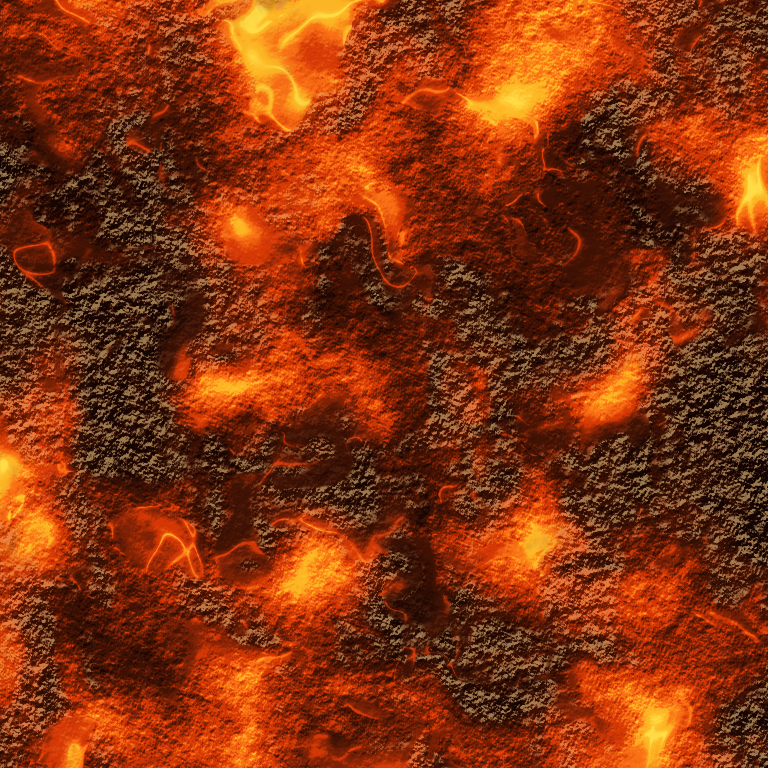
Reproduce this texture procedurally as a WebGL 1 fragment shader.

```glsl
precision highp float;
// Cooling lava: round hot spots and curling molten veins under a grainy, ash-dusted crust.

uniform vec2 u_resolution;

float hash(vec2 p) {
  return fract(sin(dot(p, vec2(127.1, 311.7))) * 43758.5453);
}

float noise(vec2 p) {
  vec2 cell = floor(p);
  vec2 f = fract(p);
  f = f * f * f * (f * (f * 6.0 - 15.0) + 10.0);
  float low = mix(hash(cell), hash(cell + vec2(1.0, 0.0)), f.x);
  float high = mix(hash(cell + vec2(0.0, 1.0)), hash(cell + 1.0), f.x);
  return mix(low, high, f.y);
}

// Rotated octaves, centred on zero with a spread of about one
float fbm(vec2 p, float gain) {
  float sum = 0.0;
  float weight = 0.5;
  for (int i = 0; i < 4; i++) {
    p = mat2(0.8, 0.6, -0.6, 0.8) * p * 2.03 + 17.3;
    sum += weight * (noise(p) - 0.5);
    weight *= gain;
  }
  return sum * 8.0;
}

float crustHeight(vec2 p) {
  return fbm(p * 44.0 + 9.0, 0.66);
}

// Scattered hot spots: one jittered glow of random strength per cell
float hotSpots(vec2 p) {
  vec2 cell = floor(p);
  float sum = 0.0;
  for (int y = -1; y <= 1; y++) {
    for (int x = -1; x <= 1; x++) {
      vec2 id = cell + vec2(float(x), float(y));
      vec2 centre = id + 0.1 + 0.8 * vec2(hash(id + 5.3), hash(id + 61.7));
      vec2 away = p - centre;
      float falloff = exp(-3.6 * sqrt(dot(away, away) + 0.008));
      sum += (0.04 + hash(id + 33.1)) * max(falloff - 0.027, 0.0);
    }
  }
  return sum;
}

// Heat from 0 (cold rock) to about 1.2 (yellow core)
vec3 emberColor(float t) {
  vec3 c = mix(vec3(0.09, 0.02, 0.01), vec3(0.25, 0.07, 0.015), smoothstep(-0.08, 0.2, t));
  c = mix(c, vec3(0.49, 0.13, 0.02), smoothstep(0.2, 0.4, t));
  c = mix(c, vec3(0.84, 0.22, 0.02), smoothstep(0.38, 0.57, t));
  c = mix(c, vec3(0.98, 0.44, 0.08), smoothstep(0.58, 0.79, t));
  c = mix(c, vec3(0.99, 0.71, 0.14), smoothstep(0.79, 0.98, t));
  return mix(c, vec3(1.0, 0.86, 0.27), smoothstep(0.98, 1.25, t));
}

void main() {
  vec2 p = gl_FragCoord.xy / min(u_resolution.x, u_resolution.y);
  vec2 warp = vec2(noise(p * 9.0 + 3.7), noise(p * 9.0 + 41.2)) - 0.5;
  vec2 curl = vec2(noise(p * 21.0 + 13.7), noise(p * 21.0 + 57.2)) - 0.5;

  // Broad glow and the fine crust relief, lit from above
  float heat = 0.13 + 1.4 * hotSpots(p * 5.2 + warp * 0.5 + curl * 0.2 + 12.0);
  heat += 0.09 * fbm(p * 3.2 + curl * 0.3 + 23.0, 0.6);
  float relief = crustHeight(p);
  float shade = relief - crustHeight(p + vec2(-0.0008, 0.0024));

  // Small soft molten patches filled with wisps and thin curling veins
  float patches = fbm(p * 6.5 + curl * 0.6 + 71.0, 0.6) + 0.7 * (heat - 0.4);
  float pool = smoothstep(0.2, 1.3, patches);
  float bend = noise(p * 25.0 + warp * 3.0 + curl * 1.8 + 5.0);
  float ridge = abs(bend - 0.5);
  float vein = 0.55 * smoothstep(0.09, 0.0, ridge) + 0.45 * smoothstep(0.3, 0.0, ridge);
  vein *= smoothstep(0.05, 0.5, noise(p * 15.0 + curl + 88.0));

  float core = smoothstep(0.75, 1.05, heat);
  float grain = (1.0 - 0.7 * pool) * (1.0 - 0.65 * core);
  float crustHeat = heat;
  heat += pool * (0.4 * vein - 0.05);
  heat += grain * (0.09 * shade + 0.03 * relief);
  vec3 color = emberColor(heat);

  // Ash settles on cooler crust; only its lit faces show pale
  float ash = fbm(p * 3.0 + warp * 0.4 + 130.0, 0.7) - 2.6 * (crustHeat - 0.42) + 0.3 * relief;
  ash = smoothstep(-0.5, 1.3, ash) * (1.0 - 0.9 * pool);
  float lit = smoothstep(-0.5, 1.5, shade + 0.25 * relief);
  vec3 paleAsh = mix(vec3(0.64, 0.52, 0.34), vec3(0.9, 0.5, 0.27), smoothstep(0.2, 0.55, crustHeat));
  color *= 1.0 - 0.2 * ash * (1.0 - lit);
  color = mix(color, paleAsh, ash * lit * 0.9);

  gl_FragColor = vec4(color, 1.0);
}
```
